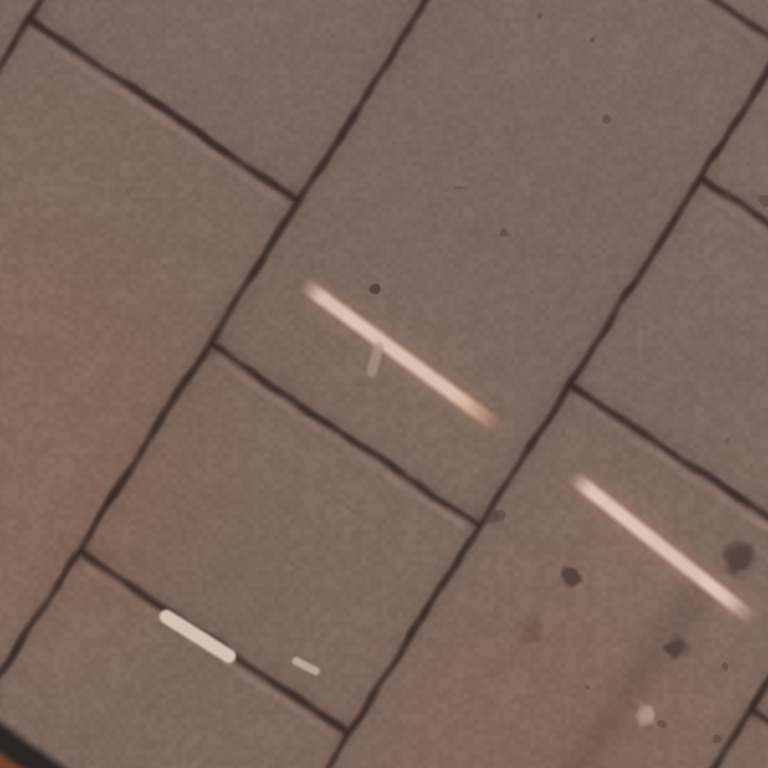
This texture is drawn by a WebGL 2 fragment shader. Its source:

```glsl
#version 300 es
precision highp float;
// Slanted paving of long and short slabs, with soft light streaks and dirt.
// Slab columns come from a rotated grid whose joints shift every other column;
// value noise gives grain, stains and worn joints.
uniform vec2 u_resolution;
out vec4 outColor;

float hash(vec2 p) {
  return fract(sin(dot(p, vec2(127.1, 311.7))) * 43758.5453);
}

float noise(vec2 p) {
  vec2 i = floor(p), f = fract(p);
  f = f * f * (3.0 - 2.0 * f);
  return mix(mix(hash(i), hash(i + vec2(1, 0)), f.x),
             mix(hash(i + vec2(0, 1)), hash(i + vec2(1, 1)), f.x), f.y);
}

float fbm(vec2 p) {
  float sum = 0.0, amp = 0.5;
  for (int i = 0; i < 4; i++) {
    sum += amp * noise(p);
    p = p * 2.03 + 7.1;
    amp *= 0.5;
  }
  return sum;
}

// Distance to a segment in x, position along it (0 to 1) in y
vec2 segment(vec2 p, vec2 a, vec2 b) {
  vec2 d = b - a;
  float t = clamp(dot(p - a, d) / dot(d, d), 0.0, 1.0);
  return vec2(length(p - a - d * t), t);
}

// Soft-edged blob with a ragged outline
float blob(vec2 p, vec2 center, float radius) {
  float d = length(p - center) + 0.012 * (noise(p * 90.0) - 0.5);
  return 1.0 - smoothstep(radius * 0.4, radius * 1.3, d);
}

void main() {
  // Canvas units, y measured downward from the top
  vec2 p = gl_FragCoord.xy / u_resolution;
  p.y = 1.0 - p.y;
  float aa = 1.0 / min(u_resolution.x, u_resolution.y);

  // Slab grid: u crosses the columns, v runs along them
  float u = 0.845 * p.x + 0.534 * p.y;
  float v = 0.534 * p.x - 0.845 * p.y + 0.03 * (u - 0.469);
  float wobble = 0.004 * (noise(p * 28.0) - 0.5);
  float columnPos = u - 0.0443 + wobble;
  float column = floor(columnPos / 0.425);
  float across = columnPos - column * 0.425;
  float period = 1.0586, shortLen = 0.3185;
  float shifted = v + 0.013 + wobble + mod(column, 2.0) * 0.538;
  float along = mod(shifted, period);
  bool isShort = along < shortLen;
  float toTop = isShort ? shortLen - along : period - along;
  float toBase = isShort ? along : along - shortLen;
  float sideGap = min(across, 0.425 - across);
  float endGap = min(toTop, toBase);
  vec2 slab = vec2(column, floor(shifted / period) * 2.0 + float(isShort));

  // Slab surface: broad tone, per-slab tint and fine grain
  vec3 color = mix(vec3(0.475, 0.398, 0.36), vec3(0.515, 0.432, 0.39), fbm(p * 4.0 + 3.0));
  color *= 1.0 + 0.03 * (hash(slab) - 0.5);
  color += 0.035 * (noise(p * 150.0) - 0.5) + 0.03 * (fbm(p * 60.0) - 0.5);
  color += vec3(0.035, -0.01, -0.025) * exp(-14.0 * dot(p - vec2(0, 0.58), p - vec2(0, 0.58)));
  color += vec3(0.02, -0.015, -0.02) * exp(-14.0 * dot(p - vec2(0.74, 1), p - vec2(0.74, 1)));

  // Pale lip below each cross joint, then the worn dark joints
  float lip = smoothstep(0.006, 0.011, toTop) - smoothstep(0.013, 0.022, toTop);
  color += vec3(0.07, 0.06, 0.055) * lip * (0.35 + 0.65 * noise(p * 9.0)) * smoothstep(0.0, 0.03, sideGap);
  float wear = noise(p * 45.0);
  float gap = min(sideGap, endGap);
  float halfWidth = 0.0032 + 0.0022 * wear;
  float joint = 1.0 - smoothstep(halfWidth - 0.0025 - aa, halfWidth + 0.003 + aa, gap);
  color = mix(color, vec3(0.27, 0.2, 0.18), joint * (0.7 + 0.3 * wear));
  color *= 1.0 - 0.12 * exp(-gap * 90.0);
  color = mix(color, vec3(0.19, 0.13, 0.12), 0.8 * exp(-length(vec2(sideGap, endGap)) * 130.0));

  // Faint shadow trail and larger stains
  vec2 trail = segment(p, vec2(0.91, 0.77), vec2(0.75, 1.0));
  color *= 1.0 - 0.1 * exp(-pow(trail.x / 0.025, 2.0));
  float stain = max(blob(p, vec2(0.963, 0.728), 0.022), blob(p, vec2(0.88, 0.842), 0.015));
  stain = max(stain, max(blob(p, vec2(0.743, 0.752), 0.012), 0.3 * blob(p, vec2(0.69, 0.823), 0.018)));
  stain = max(stain, blob(p, vec2(0.49, 0.376), 0.006));
  color = mix(color, vec3(0.29, 0.22, 0.2), 0.75 * stain);

  // Small scattered specks, mostly toward the right
  for (int i = 0; i < 14; i++) {
    float k = float(i);
    vec2 spot = vec2(1.0 - 0.45 * pow(hash(vec2(k, 1.0)), 1.5), hash(vec2(k, 5.0)));
    float speck = blob(p, spot, 0.003 + 0.004 * hash(vec2(k, 9.0)));
    color = mix(color, vec3(0.33, 0.26, 0.24), 0.55 * speck);
  }

  // Two long light streaks with a warm upper fringe
  for (int i = 0; i < 2; i++) {
    vec2 start = vec2(0.39, 0.366) + float(i) * vec2(0.35, 0.25);
    vec2 s = segment(p, start, start + vec2(0.27 - 0.02 * float(i), 0.198));
    float ends = smoothstep(0.0, 0.12, s.y) * (1.0 - smoothstep(0.8, 1.0, s.y));
    float core = (1.0 - smoothstep(0.004, 0.014, s.x)) * ends;
    color += vec3(0.08, 0.03, 0.01) * exp(-pow(s.x / 0.018, 2.0)) * ends;
    vec3 light = mix(vec3(0.88, 0.78, 0.72), vec3(0.8, 0.6, 0.49), smoothstep(0.7, 1.0, s.y) * float(1 - i));
    color = mix(color, light, core * (0.85 + 0.15 * noise(p * 40.0)));
  }

  // Short spur, two crisp chips and a pale dot
  float spur = segment(p, vec2(0.493, 0.452), vec2(0.484, 0.485)).x;
  color = mix(color, vec3(0.69, 0.58, 0.53), 0.7 * (1.0 - smoothstep(0.003, 0.01, spur)));
  float chip = segment(p, vec2(0.217, 0.803), vec2(0.298, 0.854)).x;
  color = mix(color, vec3(0.84, 0.76, 0.71), 1.0 - smoothstep(0.006, 0.011 + aa, chip));
  chip = segment(p, vec2(0.386, 0.861), vec2(0.411, 0.874)).x;
  color = mix(color, vec3(0.78, 0.69, 0.65), 0.85 * (1.0 - smoothstep(0.002, 0.007 + aa, chip)));
  color = mix(color, vec3(0.72, 0.61, 0.57), 0.8 * blob(p, vec2(0.843, 0.929), 0.014));

  // Dark gutter with a rusty edge in the lower left corner
  float corner = dot(p - vec2(0, 0.945), vec2(-0.58, 0.81)) + wobble;
  color = mix(color, vec3(0.17, 0.15, 0.14), smoothstep(-0.014, 0.004, corner));
  color = mix(color, vec3(0.46, 0.27, 0.16), smoothstep(0.022, 0.036, corner));
  outColor = vec4(color, 1.0);
}
```
